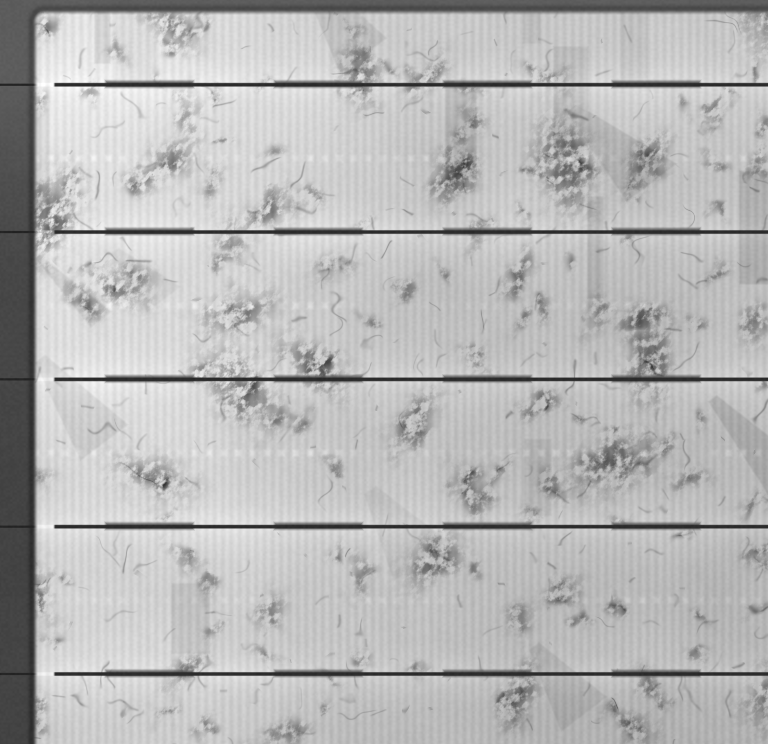
Give the GLSL for this texture, as a Shadertoy shader.

```glsl
float hash(vec2 p) {
    return fract(sin(dot(p, vec2(127.1, 311.7))) * 43758.5453);
}

vec2 hash2(vec2 p) {
    return vec2(hash(p), hash(p + 37.3));
}

mat2 rotation(float angle) {
    float c = cos(angle), s = sin(angle);
    return mat2(c, s, -s, c);
}

float noise(vec2 p) {
    vec2 i = floor(p), f = fract(p);
    f = f * f * (3.0 - 2.0 * f);
    return mix(mix(hash(i), hash(i + vec2(1, 0)), f.x),
               mix(hash(i + vec2(0, 1)), hash(i + vec2(1, 1)), f.x), f.y);
}

float fbm(vec2 p) {
    return 0.55 * noise(p) + 0.3 * noise(p * 2.1 + 5.0) + 0.15 * noise(p * 4.3 + 9.0);
}

// 1 inside a box, fading over the given softness
float softBox(vec2 p, vec2 halfSize, float softness) {
    vec2 d = abs(p) - halfSize;
    return 1.0 - smoothstep(-softness, softness, max(d.x, d.y));
}

// Scattered oval envelopes of defect clusters
float clumps(vec2 p, float cell, float chance, float seed) {
    float cover = 0.0;
    for (int j = -1; j <= 1; j++)
    for (int i = -1; i <= 1; i++) {
        vec2 id = floor(p / cell) + vec2(i, j);
        vec2 center = (id + 0.1 + 0.8 * hash2(id + seed)) * cell;
        float size = hash(id + seed + 11.0);
        vec2 radius = cell * mix(0.13, 0.32, size * size) * vec2(1.35, 0.75);
        vec2 q = rotation(6.28 * hash(id + seed + 23.0)) * (p - center) / radius;
        float present = step(hash(id + seed + 51.0), chance);
        cover = max(cover, present * exp(-dot(q, q)));
    }
    return cover;
}

// Scattered thin streaks, slightly bent
float streaks(vec2 p, float cell, float chance, float seed) {
    float cover = 0.0;
    for (int j = -1; j <= 1; j++)
    for (int i = -1; i <= 1; i++) {
        vec2 id = floor(p / cell) + vec2(i, j);
        vec2 center = (id + hash2(id + seed)) * cell;
        float len = cell * mix(0.06, 0.38, hash(id + seed + 7.0));
        vec2 q = rotation(3.14 * hash(id + seed + 13.0)) * (p - center);
        q.y += 9.0 * q.x * q.x * (hash(id + seed + 29.0) - 0.5);
        float line = exp(-pow(q.y / 0.0019, 2.0)) * (1.0 - smoothstep(0.6 * len, len, abs(q.x)));
        float strength = mix(0.4, 1.0, hash(id + seed + 41.0));
        cover = max(cover, line * strength * step(hash(id + seed + 67.0), chance));
    }
    return cover;
}

// Flat, faint crystal grains: sheared boxes, upright or slanted
float grains(vec2 p, float cell, float chance, float seed) {
    float cover = 0.0;
    for (int j = -1; j <= 1; j++)
    for (int i = -1; i <= 1; i++) {
        vec2 id = floor(p / cell) + vec2(i, j);
        vec2 center = (id + hash2(id + seed)) * cell;
        float slant = hash(id + seed + 5.0) < 0.5 ? 0.0 : 0.65;
        vec2 q = rotation(-slant) * (p - center);
        q.x += q.y * 0.5 * slant * (hash(id + seed + 9.0) - 0.3);
        vec2 halfSize = cell * mix(vec2(0.05, 0.2), vec2(0.2, 0.48), hash2(id + seed + 17.0));
        halfSize.x *= 1.0 - slant * q.y / halfSize.y;
        float present = step(hash(id + seed + 31.0), chance);
        cover = max(cover, present * softBox(q, halfSize, 0.002) * mix(0.4, 1.0, hash(id + 3.0)));
    }
    return cover;
}

void mainImage(out vec4 fragColor, in vec2 fragCoord) {
    vec2 p = fragCoord / iResolution.y;

    // Bus lines repeat upwards; offset is signed distance to the nearest
    float rowPitch = 0.198;
    float offset = mod(p.y - 0.0941 + 0.5 * rowPitch, rowPitch) - 0.5 * rowPitch;

    // Lit cell: brighter at the left, the top and beside the lines
    float cell = mix(0.87, 0.755, smoothstep(0.05, 0.8, p.x)) * mix(0.93, 1.03, p.y);
    cell += 0.075 * exp(-abs(offset) / 0.022);
    cell += 0.07 * (fbm(p * 7.0) - 0.5);
    cell += 0.024 * sin(6.2832 * p.x / 0.0112);
    cell -= 0.08 * grains(p, 0.17, 0.42, 3.0);

    // Row of bright dots halfway between lines
    float dotX = (fract(p.x / 0.0194) - 0.5) * 0.0194;
    float dotY = abs(offset) - 0.5 * rowPitch;
    cell += 0.08 * softBox(vec2(dotX, dotY), vec2(0.004), 0.003) * noise(vec2(p.x * 14.0, floor(p.y * 5.0)));

    // Dark mottled clusters and streaks
    vec2 warped = p + 0.022 * (vec2(noise(p * 55.0), noise(p * 55.0 + 80.0)) - 0.5);
    float fiber = fbm(rotation(0.7) * p * vec2(150.0, 105.0));
    float mottle = smoothstep(0.26, 0.68, fiber);
    float large = clumps(warped, 0.135, 0.55, 19.0);
    float small = clumps(warped, 0.066, 0.42, 71.0);
    cell -= mottle * (0.38 * large + 0.27 * small);
    cell -= 0.2 * streaks(warped, 0.075, 0.6, 43.0);
    cell -= 0.14 * streaks(warped, 0.048, 0.5, 97.0);

    // Contact pads and bus line
    float padX = mod(p.x - 0.201 + 0.1135, 0.227) - 0.1135;
    float pad = softBox(vec2(padX, offset - 0.0008), vec2(0.059, 0.0045), 0.0028);
    cell = mix(cell, 0.33, 0.85 * pad);
    float line = 1.0 - smoothstep(0.0012, 0.0036, abs(offset));
    cell = mix(cell, 0.17, line * smoothstep(0.071, 0.075, p.x));
    cell += 0.05 * line * (1.0 - smoothstep(0.071, 0.075, p.x));

    // Dark surround with a shaded rim and thin line stubs
    float corner = 0.012;
    vec2 q = vec2(0.048 - p.x, p.y - 0.983) + corner;
    float edge = length(max(q, 0.0)) + min(max(q.x, q.y), 0.0) - corner;
    float surround = mix(0.27, 0.37, smoothstep(0.55, 1.0, p.y)) + 0.04 * (fbm(p * 9.0) - 0.5);
    surround -= 0.08 * exp(-pow((edge - 0.006) / 0.004, 2.0));
    surround = mix(surround, 0.14, 1.0 - smoothstep(0.0006, 0.0024, abs(offset)));

    float tone = mix(cell, surround, smoothstep(-0.004, 0.004, edge));
    tone += 0.025 * (noise(p * 330.0) - 0.5);
    fragColor = vec4(vec3(clamp(tone, 0.0, 1.0)), 1.0);
}
```
